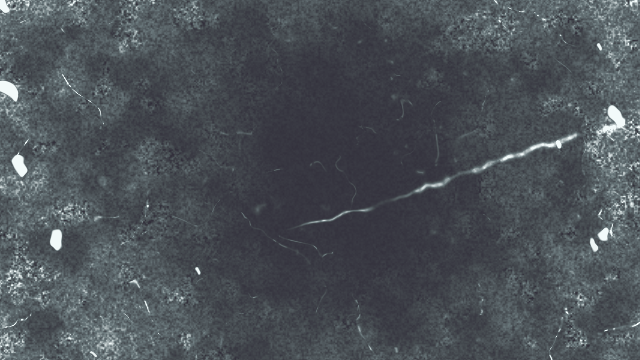
Give the GLSL for this texture, as a Shadertoy shader.

```glsl
// Dusty dark slide: pale mottled rim, beaded threads, bright specks and one long broken scratch.

float hash(vec2 p) {
    vec3 q = fract(vec3(p.xyx) * 0.1031);
    q += dot(q, q.yzx + 33.33);
    return fract((q.x + q.y) * q.z);
}

vec2 hash2(float index, float seed) {
    return vec2(hash(vec2(index, seed)), hash(vec2(index, seed + 7.0)));
}

float noise(vec2 p) {
    vec2 cell = floor(p), f = fract(p);
    f = f * f * (3.0 - 2.0 * f);
    float low = mix(hash(cell), hash(cell + vec2(1, 0)), f.x);
    float high = mix(hash(cell + vec2(0, 1)), hash(cell + vec2(1, 1)), f.x);
    return mix(low, high, f.y);
}

float fbm(vec2 p) {
    float sum = 0.0, weight = 0.5;
    for (int i = 0; i < 4; i++) {
        sum += weight * noise(p);
        p = p * 2.1 + 17.3;
        weight *= 0.5;
    }
    return sum / 0.9375;
}

// Shifts a point by a noise vector
vec2 warp(vec2 p, float scale, float amount) {
    return p + amount * (vec2(noise(p * scale + 20.0), noise(p * scale + 70.0)) - 0.5);
}

vec2 rotate(vec2 p, float angle) {
    float c = cos(angle), s = sin(angle);
    return vec2(c * p.x + s * p.y, c * p.y - s * p.x);
}

// Distance to a bent bar lying along x
float bentBar(vec2 p, float halfLength, float bend) {
    p.y -= bend * p.x * p.x;
    return length(vec2(p.x - clamp(p.x, -halfLength, halfLength), p.y));
}

// Thin kinked threads, faint between bright beads
float threads(vec2 p, vec2 frame, float count) {
    p = warp(warp(p, 9.0, 0.09), 36.0, 0.026);
    float glow = 0.0;
    for (float i = 0.0; i < count; i++) {
        vec2 shape = hash2(i, 31.0), look = hash2(i, 53.0);
        vec2 q = rotate(p - hash2(i, 11.0) * frame, shape.x * 6.283);
        float d = bentBar(q, mix(0.015, 0.12, shape.y * shape.y), 4.0 * (look.x - 0.5));
        float bead = smoothstep(0.4, 0.8, noise(vec2(q.x * 110.0, i * 5.0)));
        float strength = mix(0.25, 1.0, look.y * look.y);
        glow = max(glow, strength * (0.25 + 1.1 * bead) * exp(-d * d / 0.0000075));
    }
    return glow;
}

// Soft crumbly dust spots
float softDust(vec2 p, vec2 frame, float count) {
    float glow = 0.0;
    vec2 ragged = warp(p, 45.0, 0.022);
    for (float i = 0.0; i < count; i++) {
        vec2 shape = hash2(i, 71.0);
        vec2 q = ragged - hash2(i, 91.0) * frame;
        float radius = mix(0.005, 0.017, shape.x * shape.x);
        glow += mix(0.15, 0.75, shape.y * shape.y) * exp(-dot(q, q) / (radius * radius));
    }
    return glow * (0.3 + 1.4 * noise(p * 130.0));
}

// White specks and crescents along both sides, within the given reach
float brightSpecks(vec2 p, vec2 frame, float count, float reach, float largest, float seed) {
    p = warp(p, 55.0, 0.009);
    float glow = 0.0;
    for (float i = 0.0; i < count; i++) {
        vec2 place = hash2(i, seed), shape = hash2(i, seed + 20.0);
        float inset = reach * fract(place.x * 7.0);
        place.x = place.x < 0.4 ? inset : 1.0 - inset;
        vec2 q = rotate(p - place * frame, 0.7 + shape.x * 2.2);
        float radius = mix(0.003, largest, shape.y * shape.y);
        float d = bentBar(q, radius * 1.8 * shape.x, 22.0 * (shape.x - 0.5)) - radius;
        float strength = mix(0.8, 2.0, smoothstep(0.25, 0.75, shape.y));
        glow = max(glow, strength * smoothstep(0.0035, -0.0035, d));
        glow = max(glow, 0.4 * exp(-max(d, 0.0) / 0.006));
    }
    return glow;
}

// Long scratch, patchy at its lower end and fuller above
float scratch(vec2 p, vec2 start, vec2 end) {
    vec2 along = end - start;
    vec2 q = rotate(p - start, atan(along.y, along.x));
    float u = q.x / length(along);
    q.y += 0.010 * sin(6.283 * u) + 0.003 * sin(u * 57.0);
    q.y += 0.006 * (noise(vec2(u * 50.0, 3.0)) - 0.5);
    float ends = smoothstep(0.0, 0.13, u) * smoothstep(1.0, 0.985, u);
    float gaps = smoothstep(0.02, 0.05, abs(u - 0.29)) * smoothstep(0.02, 0.05, abs(u - 0.895));
    float patches = smoothstep(0.15, 0.55, noise(vec2(u * 24.0, 9.0)) + 0.25 * u);
    float width = mix(0.003, 0.0075, smoothstep(0.05, 0.5, u)) * mix(0.6, 1.0, patches);
    float body = exp(-pow(abs(q.y) / width, 2.2));
    return body * ends * mix(0.12, 1.0, gaps) * mix(0.4, 1.0, patches) * (0.7 + 0.6 * noise(q * 100.0));
}

// Tone 0 is shadow, 1 is grey haze, 2 is white
vec3 toneColor(float tone) {
    vec3 shadow = vec3(0.195, 0.185, 0.232);
    vec3 slate = vec3(0.27, 0.292, 0.312);
    vec3 haze = vec3(0.41, 0.465, 0.48);
    vec3 white = vec3(0.95, 0.98, 0.98);
    vec3 color = mix(shadow, slate, clamp(tone / 0.35, 0.0, 1.0));
    color = mix(color, haze, clamp((tone - 0.35) / 0.65, 0.0, 1.0));
    return mix(color, white, clamp(tone - 1.0, 0.0, 1.0));
}

void mainImage(out vec4 fragColor, in vec2 fragCoord) {
    vec2 p = fragCoord / iResolution.y;
    vec2 frame = vec2(iResolution.x / iResolution.y, 1.0);

    // Dark centre, ragged cloudy rim and stippled grain
    float reach = 1.1 * length(p - frame * vec2(0.53, 0.5)) + 0.3 * (fbm(p * 4.0) - 0.5);
    float rim = smoothstep(0.15, 1.05, reach);
    float cloud = smoothstep(0.25, 0.75, fbm(p * 10.0 + 5.0));
    float crumbs = smoothstep(0.54, 0.74, fbm(p * 17.0 + 33.0));
    float grain = noise(p * 150.0) + noise(p * 240.0 + 60.0) - 1.0;
    float tone = 0.09 + rim * (0.27 + 0.66 * cloud + 0.3 * crumbs);
    tone += grain * (0.07 + rim * (0.2 + 0.5 * cloud + 0.8 * crumbs));

    // Dust and marks on top
    float clarity = mix(0.55, 1.1, rim);
    tone += clarity * softDust(p, frame, 110.0);
    tone += 1.35 * clarity * threads(p, frame, 60.0);
    tone = max(tone, brightSpecks(p, frame, 20.0, 0.13, 0.017, 131.0));
    tone = max(tone, brightSpecks(p, frame, 24.0, 0.4, 0.006, 211.0));
    tone += 1.4 * scratch(p, frame * vec2(0.44, 0.36), frame * vec2(0.98, 0.655));

    fragColor = vec4(toneColor(tone), 1.0);
}
```
